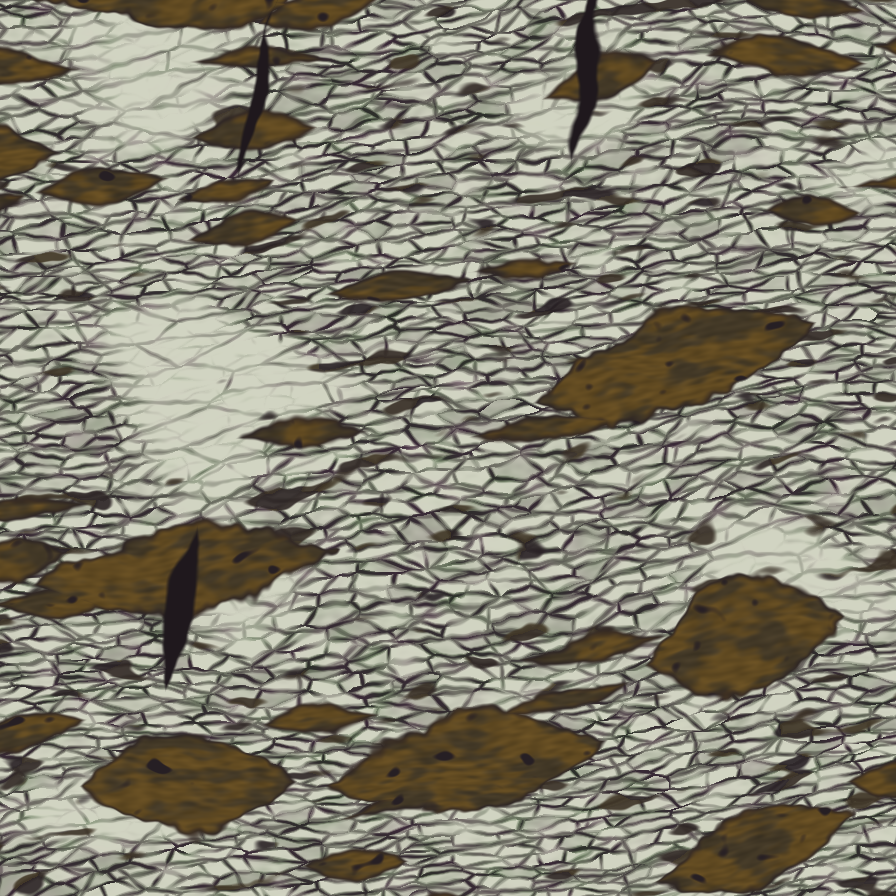
This texture is drawn by a Shadertoy shader. Its source:

```glsl
const vec3 PALE   = vec3(0.82, 0.83, 0.76);
const vec3 STONE  = vec3(0.63, 0.64, 0.58);
const vec3 GREY   = vec3(0.44, 0.44, 0.40);
const vec3 UMBER  = vec3(0.26, 0.22, 0.15);
const vec3 BROWN  = vec3(0.38, 0.29, 0.13);
const vec3 OPAQUE = vec3(0.15, 0.12, 0.14);

const float TILT = 0.13;                     // foliation angle in radians
const vec2 FINE_GRAINS   = vec2(25.0, 72.0); // grains per canvas, along and across
const vec2 COARSE_GRAINS = vec2(10.0, 33.0);
const vec2 BIG_CELL   = vec2(0.34, 0.15);    // spacing of the mica lenses
const vec2 SMALL_CELL = vec2(0.15, 0.055);
const vec2 ROD_CELL   = vec2(0.20, 0.04);
const float BIG_CHANCE   = 0.40;
const float SMALL_CHANCE = 0.20;
const float ROD_CHANCE   = 0.014;
const float LINE_WIDTH = 0.0044;
const float SOFTNESS   = 0.0025;

vec2 hash2(vec2 p) {
    vec3 q = fract(p.xyx * vec3(0.1031, 0.1030, 0.0973));
    q += dot(q, q.yzx + 33.33);
    return fract((q.xx + q.yz) * q.zy);
}

float corner(vec2 cell, vec2 offset) {
    return dot(hash2(cell + offset) * 2.0 - 1.0, -offset);
}

float gradientNoise(vec2 p) {
    vec2 i = floor(p), f = p - i;
    vec2 u = f * f * f * (f * (f * 6.0 - 15.0) + 10.0);
    vec4 g;
    for (int k = 0; k < 4; k++) {
        vec2 o = vec2(k & 1, k >> 1);
        g[k] = dot(hash2(i + o) * 2.0 - 1.0, f - o);
    }
    return mix(mix(g.x, g.y, u.x), mix(g.z, g.w, u.x), u.y);
}

// Distance to the nearest grain boundary in canvas units; also the grain's shade
float grainEdge(vec2 s, vec2 freq, out float shade) {
    vec2 p = s * freq, base = floor(p);
    vec2 first = vec2(9.0), second = vec2(9.0);
    shade = 0.0;
    for (int j = -2; j <= 2; j++)
    for (int i = -2; i <= 2; i++) {
        vec2 cell = base + vec2(i, j);
        vec2 h = hash2(cell + freq);
        vec2 r = cell + h - p;
        if (dot(r, r) < dot(first, first)) {
            second = first;
            first = r;
            shade = fract(h.x * 7.0 + h.y * 5.0);
        } else if (dot(r, r) < dot(second, second)) {
            second = r;
        }
    }
    float gap = dot(second, second) - dot(first, first);
    return 0.5 * gap / length((second - first) * freq);
}

// Approximate signed distance to scattered, pointed lenses
float lenses(vec2 s, vec2 size, float chance, float seed) {
    vec2 base = floor(s / size);
    float d = 1.0;
    for (int j = -1; j <= 1; j++)
    for (int i = -1; i <= 1; i++) {
        vec2 cell = base + vec2(i, j);
        vec2 place = hash2(cell + seed), kind = hash2(cell + seed + 17.3);
        if (kind.x > chance) continue;
        vec2 q = s - (cell + 0.2 + 0.6 * place) * size;
        vec2 radius = size * vec2(mix(0.32, 0.6, kind.y), mix(0.2, 0.45, fract(kind.y * 7.3)));
        q.y += q.x * (place.x - 0.5) * 0.3;
        float taper = 1.0 - pow(abs(q.x / radius.x), 1.6);
        d = min(d, abs(q.y) - taper * radius.y);
    }
    return d;
}

// Ramp from clear mineral to dark boundary
vec3 groundRamp(float ink) {
    vec3 c = mix(PALE, STONE, smoothstep(0.05, 0.35, ink));
    c = mix(c, GREY, smoothstep(0.35, 0.62, ink));
    return mix(c, OPAQUE + 0.05, smoothstep(0.62, 1.1, ink));
}

void mainImage(out vec4 fragColor, in vec2 fragCoord) {
    vec2 uv = fragCoord / min(iResolution.x, iResolution.y);

    // Wavy foliation: x runs along it, y across it
    vec2 s = mat2(cos(TILT), -sin(TILT), sin(TILT), cos(TILT)) * uv + 3.0;
    s.y += 0.05 * gradientNoise(uv * 2.6 + 4.0) + 0.010 * gradientNoise(uv * vec2(9.0, 16.0));
    vec2 rough = s + 0.004 * vec2(gradientNoise(s * 55.0), gradientNoise(s * 55.0 + 31.0));

    // Pale matrix with thin, uneven grain boundaries
    float fineShade, coarseShade;
    float fineEdge = grainEdge(rough, FINE_GRAINS, fineShade);
    float coarseEdge = grainEdge(rough, COARSE_GRAINS, coarseShade);
    float clear = smoothstep(0.08, 0.28, gradientNoise(s * vec2(3.5, 7.0) + 8.0));
    float strength = smoothstep(-0.4, 0.35, gradientNoise(s * vec2(22.0, 60.0) + 5.0));
    float fineInk = (1.0 - smoothstep(0.0, LINE_WIDTH, fineEdge)) * mix(0.25, 1.1, strength);
    float coarseInk = (1.0 - smoothstep(0.0, LINE_WIDTH, coarseEdge)) * mix(0.9, 0.4, strength);
    float ink = max(fineInk * (1.0 - 0.85 * clear), coarseInk * (1.0 - 0.4 * clear));
    ink += (0.24 * fineShade * fineShade + 0.08 * coarseShade) * (1.0 - 0.8 * clear);
    ink += 0.10 * gradientNoise(s * vec2(60.0, 130.0));
    vec3 col = groundRamp(ink);
    col += vec3(0.06, -0.03, 0.06) * gradientNoise(s * vec2(30.0, 60.0) + 2.0) * min(ink * 2.0, 1.0);

    // Dark slivers gathered in bands
    float band = gradientNoise(s * vec2(3.0, 9.0) + 40.0);
    float sliver = gradientNoise(rough * vec2(15.0, 52.0) + 12.0) + 0.25 * band - 0.1 * clear;
    col = mix(col, mix(OPAQUE, UMBER, fineShade), 0.9 * smoothstep(0.24, 0.36, sliver));

    // Brown mica with mottling, cleavage and dark rims
    float ragged = 0.020 * gradientNoise(s * vec2(13.0, 28.0)) + 0.008 * gradientNoise(s * 62.0);
    float lens = min(lenses(s, BIG_CELL, BIG_CHANCE, 3.0) + ragged,
                     lenses(s, SMALL_CELL, SMALL_CHANCE, 41.0) + 0.5 * ragged);
    float mottle = gradientNoise(s * vec2(16.0, 30.0) + 9.0) + 0.5 * gradientNoise(s * vec2(45.0, 120.0));
    vec3 mica = mix(UMBER, BROWN, smoothstep(-0.25, 0.2, mottle));
    mica *= 1.0 + 0.25 * gradientNoise(s * vec2(50.0, 170.0));
    float specks = smoothstep(0.28, 0.42, gradientNoise(s * vec2(34.0, 48.0) + 20.0));
    float rim = smoothstep(-0.008, 0.0, lens) * 0.75;
    mica = mix(mica, OPAQUE, max(specks, rim));
    col = mix(col, mica, 1.0 - smoothstep(-SOFTNESS, SOFTNESS, lens));

    // Rare opaque rods standing across the foliation
    vec2 upright = vec2(uv.y, uv.x - 0.2 * uv.y + 0.02 * gradientNoise(uv * 14.0));
    float rod = lenses(upright, ROD_CELL, ROD_CHANCE, 77.0) + 0.3 * ragged;
    col = mix(col, OPAQUE * 0.8, 1.0 - smoothstep(-SOFTNESS, SOFTNESS, rod));

    fragColor = vec4(clamp(col, 0.0, 1.0), 1.0);
}
```
